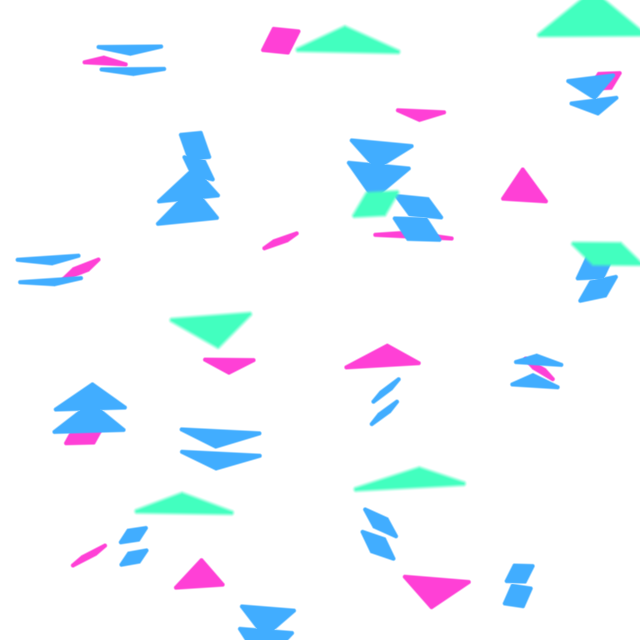
Reproduce this pattern procedurally as a WebGL 1 fragment shader.

```glsl
precision highp float;
uniform vec2 u_resolution;

const vec3 PAPER = vec3(1.0);
const vec3 BLUE = vec3(0.255, 0.68, 1.0);
const vec3 PINK = vec3(1.0, 0.25, 0.84);
const vec3 MINT = vec3(0.26, 1.0, 0.75);

// Per layer: grid cells across the canvas and share of cells filled
const vec2 BLUE_GRID = vec2(4.1, 0.95);
const vec2 PINK_GRID = vec2(3.9, 0.88);
const vec2 MINT_GRID = vec2(2.5, 0.95);

// Shard size ranges: min and max half width, min and max height
const vec4 SMALL_SIZE = vec4(0.032, 0.062, 0.006, 0.055);
const vec4 LARGE_SIZE = vec4(0.055, 0.092, 0.024, 0.070);

const float JITTER = 0.72;        // scatter inside a cell
const float CORNER = 0.0032;      // corner rounding
const float CRISP = 0.0036;       // edge width of blue and pink
const float SOFT = 0.0085;        // edge width of mint
const float PAIR_GAP = 0.035;     // drop from a shard to its twin
const float UP_SHARE = 0.36;      // upward triangles
const float DOWN_SHARE = 0.38;    // downward triangles, the rest are rhombs
const float RHOMB_WIDTH = 0.58;
const float RHOMB_TILT = 0.021;
const float TRIANGLE_TILT = 0.005;

float hash(vec2 cell, float seed) {
  return fract(sin(dot(cell, vec2(127.1, 311.7)) + seed * 74.7) * 43758.5453);
}

// x: distance to edge ab, y: signed side, positive outside (clockwise order)
vec2 edgeField(vec2 p, vec2 a, vec2 b) {
  vec2 ab = b - a;
  vec2 ap = p - a;
  float t = clamp(dot(ap, ab) / dot(ab, ab), 0.0, 1.0);
  return vec2(length(ap - ab * t), ab.x * ap.y - ab.y * ap.x);
}

// Signed distance to a convex quad, corners in clockwise order
float quadDistance(vec2 p, vec2 left, vec2 top, vec2 right, vec2 bottom) {
  vec2 e0 = edgeField(p, left, top);
  vec2 e1 = edgeField(p, top, right);
  vec2 e2 = edgeField(p, right, bottom);
  vec2 e3 = edgeField(p, bottom, left);
  float dist = min(min(e0.x, e1.x), min(e2.x, e3.x));
  float side = max(max(e0.y, e1.y), max(e2.y, e3.y));
  return side > 0.0 ? dist : -dist;
}

// Triangle or tilted rhomb built around a slanted chord
float shardDistance(vec2 p, vec2 cell, float seed, vec4 size, float heightScale) {
  float kind = hash(cell, seed + 3.0);
  float spread = hash(cell, seed + 4.0);
  float halfWidth = mix(size.x, size.y, hash(cell, seed + 5.0));
  float height = mix(size.z, size.w, spread * spread) * heightScale;
  float lean = hash(cell, seed + 6.0) * 2.0 - 1.0;
  float tilt = lean * TRIANGLE_TILT;
  float apex = lean * 0.2 * halfWidth;
  float foot = apex;
  float rise = height;
  float drop = 0.0;
  if (kind > UP_SHARE) {
    rise = 0.0;
    drop = height;
  }
  if (kind > UP_SHARE + DOWN_SHARE) {
    float turn = lean < -0.4 ? -1.0 : 1.0;
    halfWidth *= RHOMB_WIDTH;
    tilt = turn * RHOMB_TILT * mix(0.5, 1.0, abs(lean));
    apex = -turn * 0.4 * halfWidth;
    foot = -apex;
    rise = height * 0.55;
    drop = rise;
  }
  float slope = tilt / halfWidth;
  return quadDistance(p, vec2(-halfWidth, -tilt), vec2(apex, apex * slope + rise),
                      vec2(halfWidth, tilt), vec2(foot, foot * slope - drop)) - CORNER;
}

// Coverage of one scattered layer; twin = 1.0 repeats each shard below itself
float shardLayer(vec2 uv, vec2 grid, vec4 size, float edge, float twin, float seed) {
  vec2 home = floor(uv * grid.x);
  float dist = 1.0;
  for (int y = -1; y <= 1; y++) {
    for (int x = -1; x <= 1; x++) {
      vec2 cell = home + vec2(float(x), float(y));
      if (hash(cell, seed) > grid.y) continue;
      vec2 offset = vec2(hash(cell, seed + 1.0), hash(cell, seed + 2.0)) - 0.5;
      vec2 p = uv - (cell + 0.5 + JITTER * offset) / grid.x;
      dist = min(dist, shardDistance(p, cell, seed, size, 1.0));
      if (twin > 0.5) {
        float change = hash(cell, seed + 7.0);
        p += vec2((change - 0.5) * 0.012, PAIR_GAP);
        dist = min(dist, shardDistance(p, cell, seed, size, mix(0.6, 1.4, change)));
      }
    }
  }
  float blur = 0.5 * max(edge, 1.5 / min(u_resolution.x, u_resolution.y));
  return 1.0 - smoothstep(-blur, blur, dist);
}

void main() {
  vec2 uv = gl_FragCoord.xy / min(u_resolution.x, u_resolution.y);
  vec3 color = PAPER;
  color = mix(color, PINK, shardLayer(uv, PINK_GRID, SMALL_SIZE, CRISP, 0.0, 11.0));
  color = mix(color, BLUE, shardLayer(uv, BLUE_GRID, SMALL_SIZE, CRISP, 1.0, 23.0));
  color = mix(color, MINT, shardLayer(uv, MINT_GRID, LARGE_SIZE, SOFT, 0.0, 37.0));
  gl_FragColor = vec4(color, 1.0);
}
```
